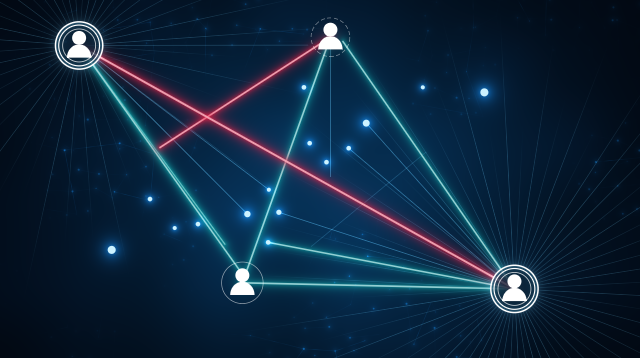
A Shadertoy shader for this background:

```glsl
const float TAU = 6.2831853;
const vec3 RED = vec3(0.92, 0.13, 0.28);
const vec3 TEAL = vec3(0.06, 0.62, 0.64);
const vec3 ICE = vec3(0.45, 0.78, 0.88);
const vec3 AZURE = vec3(0.07, 0.50, 0.85);

// Hub centres, in units of canvas height
const vec2 HUB_A = vec2(0.221, 0.873);
const vec2 HUB_B = vec2(0.923, 0.896);
const vec2 HUB_C = vec2(0.677, 0.210);
const vec2 HUB_D = vec2(1.437, 0.193);

// Bright lights: position and radius
const vec3 LIGHTS[15] = vec3[](
    vec3(1.353, 0.742, 0.014), vec3(0.312, 0.302, 0.014), vec3(1.023, 0.656, 0.012),
    vec3(0.691, 0.402, 0.011), vec3(0.419, 0.444, 0.008), vec3(0.488, 0.363, 0.007),
    vec3(0.553, 0.374, 0.008), vec3(0.751, 0.470, 0.007), vec3(0.779, 0.407, 0.009),
    vec3(0.749, 0.323, 0.008), vec3(0.849, 0.756, 0.008), vec3(0.865, 0.600, 0.008),
    vec3(0.912, 0.547, 0.008), vec3(0.974, 0.586, 0.008), vec3(1.181, 0.756, 0.007));

float hash(vec2 p) {
    vec3 q = fract(p.xyx * vec3(0.1031, 0.1030, 0.0973));
    q += dot(q, q.yzx + 33.33);
    return fract((q.x + q.y) * q.z);
}

float noise(vec2 p) {
    vec2 i = floor(p), f = fract(p);
    f = f * f * (3.0 - 2.0 * f);
    return mix(mix(hash(i), hash(i + vec2(1, 0)), f.x),
               mix(hash(i + vec2(0, 1)), hash(i + vec2(1, 1)), f.x), f.y);
}

float segment(vec2 p, vec2 a, vec2 b) {
    vec2 ap = p - a, ab = b - a;
    return length(ap - ab * clamp(dot(ap, ab) / dot(ab, ab), 0.0, 1.0));
}

// Antialiased coverage of a shape with signed distance d
float fill(float d, float px) {
    return clamp(0.5 - d / px, 0.0, 1.0);
}

float thread(vec2 p, vec2 a, vec2 b, float px) {
    return fill(segment(p, a, b) - 0.001, px);
}

float ring(vec2 p, float radius, float width, float px) {
    return fill(abs(length(p) - radius) - width, px);
}

// Radial spokes with uneven brightness and length
float fan(vec2 p, float count, float reach, float px) {
    float r = length(p);
    float turn = (atan(p.y, p.x) / TAU + 0.5) * count;
    float d = abs(fract(turn) - 0.5) * TAU / count * r;
    float seed = hash(vec2(floor(turn), count));
    float fade = 1.0 - smoothstep(0.3, 1.0, r / (reach * (0.65 + 0.5 * seed)));
    return fill(d - 0.0008, px) * fade * (0.45 + 0.55 * seed) * smoothstep(0.05, 0.09, r);
}

vec2 jitter(vec2 cell) {
    return cell + 0.15 + 0.7 * vec2(hash(cell), hash(cell + 71.3));
}

// Faint web: x holds the links, y the motes
vec2 web(vec2 p, float scale, float px) {
    vec2 q = p * scale, base = floor(q), sum = vec2(0);
    for (int k = 0; k < 9; k++) {
        vec2 cell = base + vec2(k % 3, k / 3) - 1.0;
        vec2 a = jitter(cell);
        float seed = hash(cell + 19.7);
        vec2 stepTo = seed > 0.5 ? vec2(1, 0) : vec2(0, 1);
        float d = segment(q, a, jitter(cell + stepTo)) / scale;
        sum.x += fill(d - 0.0008, px) * step(0.3, fract(seed * 7.0));
        float m = length(q - a) / scale;
        sum.y += seed * (fill(m - 0.003 * seed, px) + 0.5 * exp(-m / 0.007));
    }
    return sum;
}

// Neon beam: coloured halo around a pale core
vec3 beam(vec3 col, vec2 p, vec2 a, vec2 b, vec3 tint, float width, float px) {
    float d = segment(p, a, b);
    col = mix(col, tint, 0.75 * exp(-d / (width * 3.0)));
    return mix(col, mix(tint, vec3(1), 0.65), 0.85 * fill(d - width * 0.65, px));
}

// Round head over a half-ellipse bust
float figure(vec2 p, float px) {
    float head = length(p - vec2(0, 0.021)) - 0.0195;
    vec2 q = p + vec2(0, 0.034);
    float bust = max((length(q / vec2(0.034, 0.037)) - 1.0) * 0.034, -q.y);
    return fill(min(head, bust), px);
}

void mainImage(out vec4 fragColor, in vec2 fragCoord) {
    float px = 1.0 / iResolution.y;
    vec2 p = fragCoord * px;

    // Deep blue backdrop, brightest near the middle
    vec2 c = (p - vec2(0.89, 0.47)) * vec2(0.85, 1.0);
    float centre = exp(-3.6 * dot(c, c));
    vec3 col = mix(vec3(0.006, 0.03, 0.07), vec3(0.025, 0.205, 0.36), centre);
    col *= 0.85 + 0.3 * noise(p * 5.0);

    // Broken web and scattered motes
    float patches = smoothstep(0.35, 0.75, noise(p * 4.0 + 3.0)) * (0.3 + 0.7 * centre);
    vec2 net = web(p, 8.0, px) + web(p + 5.3, 15.0, px) * vec2(0.2, 0.7);
    col += AZURE * patches * (0.35 * net.x * noise(p * 60.0) + 0.75 * net.y);

    // Spokes and thin links
    float lines = 0.26 * fan(p - HUB_A, 44.0, 0.68, px) + 0.28 * fan(p - HUB_D, 60.0, 0.72, px);
    float links = thread(p, HUB_A, vec2(0.86, 0.874), px) * 0.6;
    links += thread(p, HUB_A, LIGHTS[7].xy, px) + thread(p, HUB_A, LIGHTS[3].xy, px);
    links += thread(p, HUB_B, vec2(0.923, 0.507), px);
    links += thread(p, HUB_D, LIGHTS[2].xy, px) + thread(p, HUB_D, LIGHTS[13].xy, px);
    links += thread(p, HUB_D, LIGHTS[8].xy, px);
    links += thread(p, vec2(0.87, 0.312), vec2(1.19, 0.575), px) * 0.5;
    col += ICE * (lines + 0.38 * links);

    // Neon beams between the hubs
    col = beam(col, p, HUB_A, vec2(0.628, 0.318), TEAL, 0.0026, px);
    col = beam(col, p, HUB_A, HUB_C + vec2(-0.007, 0.034), TEAL, 0.0032, px);
    col = beam(col, p, HUB_B, HUB_C, TEAL, 0.0034, px);
    col = beam(col, p, HUB_B + vec2(0.035, -0.012), HUB_D, TEAL, 0.0032, px);
    col = beam(col, p, HUB_C, HUB_D, TEAL, 0.0036, px);
    col = beam(col, p, LIGHTS[9].xy, HUB_D, TEAL, 0.0032, px);
    col = beam(col, p, vec2(0.447, 0.588), HUB_B, RED, 0.0036, px);
    col = beam(col, p, HUB_A, HUB_D, RED, 0.0042, px);

    // Glowing lights
    for (int i = 0; i < LIGHTS.length(); i++) {
        float r = LIGHTS[i].z, d = length(p - LIGHTS[i].xy);
        col += AZURE * 0.9 * exp(-d / (r * 1.3));
        col = mix(col, vec3(0.80, 0.95, 1.0), fill(d - r * 0.8, px));
    }

    // Hub rings and figures
    vec2 b = p - HUB_B;
    float dashes = step(0.35, fract(atan(b.y, b.x) / TAU * 18.0));
    float marks = 0.45 * ring(b, 0.054, 0.001, px) * dashes;
    marks += 0.55 * ring(p - HUB_C, 0.058, 0.001, px);
    for (int i = 0; i < 2; i++) {
        vec2 h = p - (i == 0 ? HUB_A : HUB_D);
        col = mix(col, vec3(0.02, 0.12, 0.20), 0.75 * fill(length(h) - 0.066, px));
        marks += ring(h, 0.066, 0.0021, px) + ring(h, 0.057, 0.0016, px);
        marks += 0.75 * ring(h, 0.046, 0.0012, px);
        col += ICE * 0.25 * exp(-abs(length(h) - 0.062) / 0.012);
    }
    marks += figure(p - HUB_A, px) + figure(b, px) + figure(p - HUB_C, px) + figure(p - HUB_D, px);
    col = mix(col, vec3(1), min(marks, 1.0));

    fragColor = vec4(clamp(col, 0.0, 1.0), 1.0);
}
```
